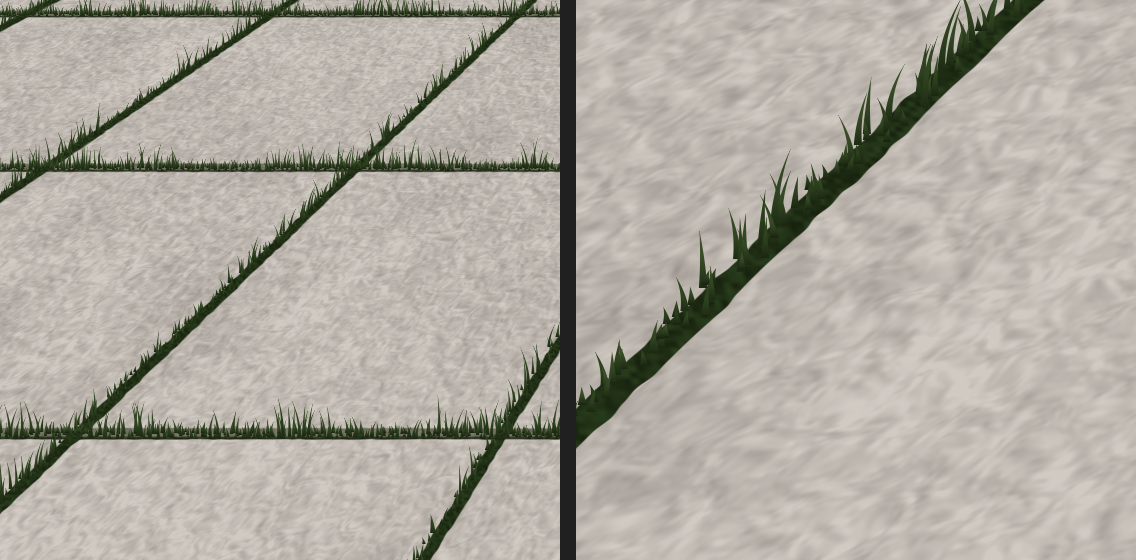
Left: the whole. Right: its middle third, enlarged.
A WebGL 1 fragment shader for this texture:

```glsl
precision highp float;
uniform vec2 u_resolution;

// Perspective: vanishing point, then joint offset and spacing on the ground
const vec2 VANISH = vec2(2.005, 2.0);
const vec2 JOINT_START = vec2(1.052, 0.5635);
const vec2 JOINT_STEP = vec2(0.428, 0.206);
const float BLADE_CELL = 0.006;

const vec3 STONE_LIGHT = vec3(0.815, 0.793, 0.765);
const vec3 STONE_SHADE = vec3(0.61, 0.58, 0.555);
const vec3 SOIL = vec3(0.50, 0.49, 0.43);
const vec3 GRASS_DARK = vec3(0.09, 0.13, 0.055);
const vec3 GRASS_MID = vec3(0.16, 0.24, 0.11);
const vec3 GRASS_TIP = vec3(0.29, 0.36, 0.20);

float hash(vec2 p) {
  vec3 q = fract(p.xyx * vec3(0.1031, 0.1030, 0.0973));
  q += dot(q, q.yzx + 33.33);
  return fract((q.x + q.y) * q.z);
}

float noise(vec2 p) {
  vec2 i = floor(p), f = fract(p);
  f = f * f * (3.0 - 2.0 * f);
  float low = mix(hash(i), hash(i + vec2(1.0, 0.0)), f.x);
  float high = mix(hash(i + vec2(0.0, 1.0)), hash(i + 1.0), f.x);
  return mix(low, high, f.y);
}

float fbm(vec2 p) {
  float sum = 0.0, gain = 0.45;
  for (int i = 0; i < 3; i++) {
    sum += gain * noise(p);
    p = p * 2.0 + 17.3;
    gain *= 0.7;
  }
  return sum;
}

// Rough stone: broad stains, grain and small lit ridges
vec3 stoneColour(vec2 tile) {
  vec2 warp = vec2(noise(tile * 30.0), noise(tile * 30.0 + 41.0));
  vec2 q = tile * vec2(40.0, 38.0) + warp * 0.7;
  float grain = fbm(q);
  float relief = grain - fbm(q + vec2(0.3, -0.3));
  float stain = fbm(tile * 3.5 + 9.0);
  float slab = hash(floor(tile) + 5.0) - 0.5;
  float shade = 0.34 + 0.6 * (grain - 0.49) + 0.55 * (stain - 0.49);
  shade += 0.7 * relief + 0.05 * slab;
  return mix(STONE_LIGHT, STONE_SHADE, clamp(shade, 0.0, 1.0));
}

// Coverage of a strip, from the distance to its centre line
float strip(float distance, float halfWidth, float px) {
  return smoothstep(px, -px, abs(distance) - halfWidth);
}

// One upright, curved and tapering blade; scale is the nearness of its root
vec3 paintBlade(vec3 colour, vec2 p, vec2 root, float scale, vec2 seed, float lush, float px) {
  float vigour = hash(seed + 3.1);
  float tall = scale * (0.006 + 0.031 * lush * vigour * vigour);
  float t = (p.y - root.y) / tall;
  float lean = (hash(seed + 7.7) - 0.5) * 0.6 * tall;
  float edge = abs(p.x - root.x - lean * t * t) - 0.0017 * scale * (1.0 - t);
  float cover = clamp(0.5 - edge / px, 0.0, 1.0) * step(0.0, t) * step(t, 1.0);
  vec3 green = mix(GRASS_DARK, GRASS_MID, clamp(t * 1.5 + 0.4 * vigour, 0.0, 1.0));
  green = mix(green, GRASS_TIP, 0.8 * t * hash(seed + 11.3));
  return mix(colour, green, cover);
}

// Lushness along a joint, in clumps
float tuft(float id, float joint) {
  return 0.25 + 0.85 * smoothstep(0.2, 0.7, noise(vec2(id * 0.23, joint * 7.3)));
}

// Blades along a joint that runs across the view
vec3 grassAcross(vec3 colour, vec2 p, float joint, float px) {
  float depth = JOINT_START.y + joint * JOINT_STEP.y;
  float scale = 1.0 / depth;
  float first = floor((VANISH.x - p.x) / (scale * BLADE_CELL));
  for (int i = -3; i <= 3; i++) {
    for (int layer = 0; layer < 4; layer++) {
      float id = first + float(i);
      vec2 seed = vec2(id, joint * 19.0 + float(layer) * 53.0);
      float rootScale = 1.0 / (depth - 0.0032 + 0.004 * hash(seed));
      float x = VANISH.x - scale * BLADE_CELL * (id + hash(seed + 1.7));
      vec2 root = vec2(x, VANISH.y - rootScale);
      colour = paintBlade(colour, p, root, scale, seed, tuft(id, joint), px);
    }
  }
  return colour;
}

// Blades along a joint that runs to the vanishing point
vec3 grassReceding(vec3 colour, vec2 p, float joint, float px) {
  float slope = JOINT_START.x + joint * JOINT_STEP.x;
  float cell = BLADE_CELL / slope;
  float first = floor(log((VANISH.x - p.x) / slope) / cell);
  for (int i = -3; i <= 3; i++) {
    for (int layer = 0; layer < 3; layer++) {
      float id = first + float(i);
      vec2 seed = vec2(id, 211.0 + joint * 23.0 + float(layer) * 61.0);
      float scale = exp((id + hash(seed)) * cell);
      float side = slope + (hash(seed + 1.7) - 0.3) * 0.013;
      vec2 root = VANISH - scale * vec2(side, 1.0);
      colour = paintBlade(colour, p, root, scale, seed, tuft(id, joint + 9.0), px);
    }
  }
  return colour;
}

void main() {
  vec2 p = gl_FragCoord.xy / u_resolution;
  float px = 1.0 / u_resolution.y;
  float scale = VANISH.y - p.y;
  vec2 ground = vec2((VANISH.x - p.x) / scale, 1.0 / scale);
  vec2 tile = (ground - JOINT_START) / JOINT_STEP;
  vec2 offset = (fract(tile + 0.5) - 0.5) * JOINT_STEP;

  // Joint distances in canvas units
  float across = offset.y * scale * scale;
  float receding = offset.x * scale / length(vec2(1.0, ground.x));
  float wobble = 0.0016 * scale * (noise(tile * 60.0) - 0.5);
  float acrossJoint = strip(across + 0.5 * wobble, 0.0056 * scale, px);
  float recedingJoint = strip(receding + wobble, 0.0052 * scale, px);

  // Slabs, soil and turf in the joints
  vec3 colour = stoneColour(tile);
  float turf = noise(p / scale * 330.0);
  float frontShade = smoothstep(-0.0015 * scale, -0.0045 * scale, across);
  vec3 soil = mix(SOIL, GRASS_DARK, 0.75 * frontShade + 0.25 * turf);
  colour = mix(colour, soil, acrossJoint);
  colour = mix(colour, mix(GRASS_DARK, GRASS_MID, turf), recedingJoint);

  for (int i = 0; i < 4; i++) colour = grassReceding(colour, p, float(i) - 1.0, px);
  for (int i = 0; i < 3; i++) colour = grassAcross(colour, p, 2.0 - float(i), px);
  gl_FragColor = vec4(colour, 1.0);
}
```
